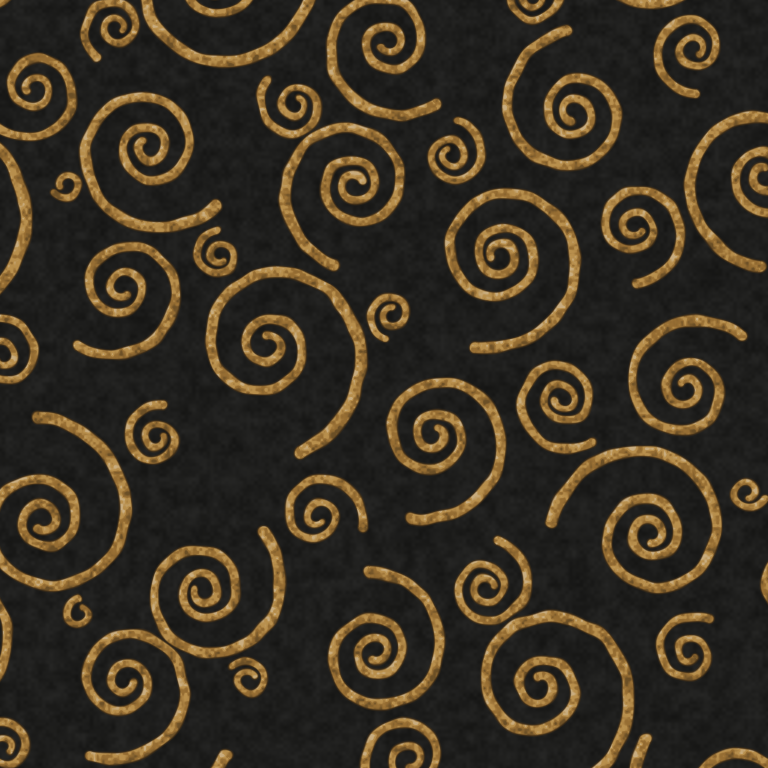
Give the GLSL for this pattern, as a WebGL 1 fragment shader.

```glsl
precision highp float;
uniform vec2 u_resolution;

// Layout, in canvas units
const float CELL = 0.24;          // spacing of the large spirals
const float LATTICE_ANGLE = 0.42;
const float JITTER = 0.30;
const float MIN_WEIGHT = 0.58;    // smallest share a large spiral claims
const float MARGIN = 0.010;       // clearance kept by each spiral
const float MIN_BOUND = 0.024;

// Stroke
const float STROKE_BASE = 0.0112;
const float STROKE_SCALE = 0.05;  // extra width per unit of radius
const float INNER_TAPER = 0.72;
const float GROWTH_MIN = 0.130;
const float GROWTH_MAX = 0.158;
const float WOBBLE = 0.0042;
const float WOBBLE_FREQ = 42.0;
const float EDGE_SOFT = 0.0016;
const float RIM_WIDTH = 0.0028;
const vec2 LIGHT = vec2(-0.6, 0.8);

// Colours
const vec3 FELT = vec3(0.115, 0.115, 0.11);
const vec3 RIM = vec3(0.27, 0.19, 0.09);
const vec3 BROWN = vec3(0.42, 0.31, 0.15);
const vec3 GOLD = vec3(0.59, 0.43, 0.20);
const vec3 BRIGHT = vec3(0.72, 0.56, 0.30);
const vec3 PALE = vec3(0.79, 0.68, 0.50);

const float TAU = 6.2831853;

vec2 hash2(vec2 p) {
  vec3 a = fract(p.xyx * vec3(0.1031, 0.1030, 0.0973));
  a += dot(a, a.yzx + 33.33);
  return fract((a.xx + a.yz) * a.zy);
}

float noise(vec2 p) {
  vec2 i = floor(p), f = fract(p);
  f = f * f * (3.0 - 2.0 * f);
  float low = mix(hash2(i).x, hash2(i + vec2(1, 0)).x, f.x);
  float high = mix(hash2(i + vec2(0, 1)).x, hash2(i + vec2(1, 1)).x, f.x);
  return mix(low, high, f.y);
}

mat2 rotation(float a) {
  return mat2(cos(a), sin(a), -sin(a), cos(a));
}

// Centre (xy) and size weight (z) of a large spiral
vec3 largeSeed(vec2 id) {
  vec2 centre = (id + JITTER * (hash2(id + 50.0) - 0.5)) * CELL;
  return vec3(centre, mix(MIN_WEIGHT, 1.0, hash2(id + 91.0).x));
}

// Neighbours split the distance between them by weight, so discs never overlap
float largeBound(vec2 id, vec3 seed) {
  float bound = CELL;
  for (int y = -1; y <= 1; y++)
    for (int x = -1; x <= 1; x++) {
      if (x == 0 && y == 0) continue;
      vec3 other = largeSeed(id + vec2(x, y));
      bound = min(bound, distance(seed.xy, other.xy) * seed.z / (seed.z + other.z));
    }
  return bound;
}

// Adds a logarithmic spiral inside a disc; best = (distance, bevel)
void addSpiral(inout vec2 best, vec2 p, vec2 centre, float bound, vec2 rnd, vec2 light) {
  if (bound < MIN_BOUND || distance(p, centre) > bound + MARGIN) return;
  float growth = mix(GROWTH_MIN, GROWTH_MAX, fract(rnd.y * 7.0));
  float opposite = exp(-growth * TAU * 0.5);
  float radius = 2.0 * (bound - MARGIN) / (1.0 + opposite);
  float width = STROKE_BASE + STROKE_SCALE * radius;
  float sweep = log(radius / (0.7 * width)) / growth;

  // Local frame: outer end on the x axis, spiral pole at the origin
  mat2 turn = rotation(rnd.x * TAU);
  vec2 flip = vec2(1.0, rnd.y > 0.5 ? 1.0 : -1.0);
  vec2 q = turn * (p - centre) * flip;
  q.x += 0.5 * radius * (1.0 - opposite);
  float rho = max(length(q), 1e-4);
  float phi = atan(q.y, q.x);
  float half_width = 0.5 * width * mix(INNER_TAPER, 1.0, min(rho / radius, 1.0));

  // Round ends, then the two turns on either side of the point
  vec2 innerEnd = 0.7 * width * vec2(cos(sweep), sin(sweep));
  float d = min(distance(q, vec2(radius, 0.0)), distance(q, innerEnd));
  float offset = 0.0;
  float firstTurn = floor((log(radius / rho) / growth - phi) / TAU);
  for (int i = 0; i < 2; i++) {
    float theta = phi + TAU * (firstTurn + float(i));
    float across = rho - radius * exp(-growth * theta);
    if (theta >= 0.0 && theta <= sweep && abs(across) < d) {
      d = abs(across);
      offset = across;
    }
  }
  float bevel = offset / half_width * dot(q / rho, turn * light * flip);
  if (d - half_width < best.x) best = vec2(d - half_width, bevel);
}

vec2 spiralField(vec2 p, vec2 light) {
  vec2 best = vec2(1.0, 0.0);
  vec2 nearest = floor(p / CELL + 0.5);
  for (int y = -1; y <= 1; y++)
    for (int x = -1; x <= 1; x++) {
      vec2 id = nearest + vec2(x, y);
      vec3 seed = largeSeed(id);
      if (distance(p, seed.xy) > CELL) continue;
      addSpiral(best, p, seed.xy, largeBound(id, seed), hash2(id + 7.0), light);
    }

  // A small spiral fills the gap between four large ones
  vec2 corner = floor(p / CELL);
  vec3 discs[4];
  vec3 sum = vec3(0.0);
  for (int i = 0; i < 4; i++) {
    vec2 id = corner + vec2(mod(float(i), 2.0), floor(float(i) / 2.0));
    vec3 seed = largeSeed(id);
    discs[i] = vec3(seed.xy, largeBound(id, seed));
    sum += vec3(seed.xy, 1.0) / discs[i].z;
  }
  vec2 centre = sum.xy / sum.z;
  vec2 shift = abs(centre - (corner + 0.5) * CELL);
  float bound = 0.5 * CELL - max(shift.x, shift.y);
  for (int i = 0; i < 4; i++)
    bound = min(bound, distance(centre, discs[i].xy) - discs[i].z);
  addSpiral(best, p, centre, bound, hash2(corner + 131.0), light);
  return best;
}

void main() {
  vec2 p = gl_FragCoord.xy / min(u_resolution.x, u_resolution.y);
  vec2 wobble = vec2(noise(p * WOBBLE_FREQ), noise(p * WOBBLE_FREQ + 71.0)) - 0.5;
  mat2 lattice = rotation(LATTICE_ANGLE);
  vec2 field = spiralField(lattice * (p + WOBBLE * wobble) + 3.0, lattice * LIGHT);

  // Mottled felt
  float fibre = 0.6 * noise(p * 75.0) + 0.4 * noise(p * 210.0 + 9.0) - 0.5;
  vec3 felt = FELT + 0.07 * fibre;

  // Grainy gold with a lit edge
  float grain = 0.5 * noise(p * 120.0 + 31.0) + 0.5 * noise(p * 260.0 + 5.0);
  float tone = 0.52 + 0.24 * field.y + 1.0 * (grain - 0.5);
  vec3 gold = mix(BROWN, GOLD, smoothstep(0.10, 0.42, tone));
  gold = mix(gold, BRIGHT, smoothstep(0.42, 0.66, tone));
  gold = mix(gold, PALE, smoothstep(0.70, 0.92, tone));
  gold = mix(gold, RIM, smoothstep(-RIM_WIDTH, 0.0, field.x));

  float cover = 1.0 - smoothstep(-EDGE_SOFT, EDGE_SOFT, field.x);
  gl_FragColor = vec4(mix(felt, gold, cover), 1.0);
}
```
